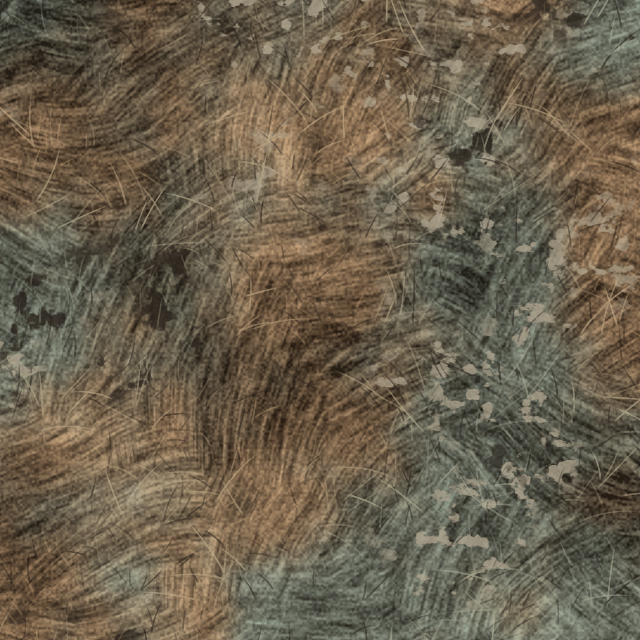
Write a three.js fragment shader that draws this texture.

```glsl
// Matted dry grass: brushed earthy fibres, pale curved blades, flakes and dark specks.
varying vec2 vUv;

#define DARK vec3(0.205, 0.178, 0.142)
#define LIGHT vec3(0.65, 0.61, 0.53)
#define PALE_BLADE vec3(0.70, 0.66, 0.56)
#define DEEP_SHADE vec3(0.15, 0.125, 0.10)
#define COOL_TINT vec3(0.90, 1.02, 1.05)
#define RUST_TINT vec3(1.12, 0.97, 0.84)
#define FIBRE_CONTRAST 0.75
#define GRAIN_CONTRAST 0.42
#define PATCHES 6.0
#define BLADES 7
#define BLADE_WIDTH 0.0006
#define EDGE 0.0015

float hash(vec2 p) {
  vec3 q = fract(p.xyx * 0.1031);
  q += dot(q, q.yzx + 33.33);
  return fract((q.x + q.y) * q.z);
}

vec2 hash2(vec2 p) { return vec2(hash(p), hash(p + 41.7)); }

float noise(vec2 p) {
  vec2 i = floor(p), f = fract(p);
  f *= f * (3.0 - 2.0 * f);
  return mix(mix(hash(i), hash(i + vec2(1, 0)), f.x),
             mix(hash(i + vec2(0, 1)), hash(i + vec2(1, 1)), f.x), f.y);
}

float layered(vec2 p) {
  float sum = 0.0, gain = 0.5;
  for (int i = 0; i < 4; i++) {
    sum += gain * noise(p);
    p = p * 2.07 + 17.3;
    gain *= 0.5;
  }
  return sum / 0.9375;
}

// Coordinates along and across a direction
vec2 along(vec2 p, float angle) {
  float c = cos(angle), s = sin(angle);
  return vec2(c * p.x + s * p.y, c * p.y - s * p.x);
}

// Blended cellular patches, each brushed in its own curved direction
float fibres(vec2 p) {
  vec2 g = p * PATCHES + 1.2 * vec2(noise(p * 11.0), noise(p * 11.0 + 50.0));
  float sum = 0.0, power = 0.0;
  for (int y = -1; y <= 1; y++)
  for (int x = -1; x <= 1; x++) {
    vec2 cell = floor(g) + vec2(x, y);
    vec2 jitter = hash2(cell + 20.0);
    vec2 away = g - cell - jitter;
    float weight = exp(-7.0 * dot(away, away));
    vec2 q = along(p - (cell + jitter) / PATCHES, mix(-0.7, 1.1, hash(cell + 63.0)));
    q.y += (jitter.x - 0.5) * 5.0 * q.x * q.x;
    q += jitter * 9.0;
    float strand = 0.6 * noise(q * vec2(14, 95)) + 0.65 * noise(q * vec2(42, 240));
    sum += weight * (strand - 0.625);
    power += weight * weight;
  }
  return sum / sqrt(power + 1e-6);
}

// Clumps of tapered arcs: positive ink is pale, negative is dark
float blades(vec2 p, float cells, float density, float scatter, float spread, float darkShare) {
  vec2 g = p * cells;
  float ink = 0.0;
  for (int y = -1; y <= 1; y++)
  for (int x = -1; x <= 1; x++) {
    vec2 cell = floor(g) + vec2(x, y);
    vec2 key = cell + cells * 5.0;
    if (hash(key) > density) continue;
    float lean = mix(0.5, 2.5, hash(key + 7.3));
    for (int i = 0; i < BLADES; i++) {
      vec2 seed = key + float(i) * vec2(13.7, 29.1);
      vec2 r = hash2(seed + 3.0), s = hash2(seed + 88.0);
      vec2 root = cell + 0.5 + (r - 0.5) * scatter;
      float size = mix(0.35, 0.85, s.y);
      float bend = (s.x - 0.5) * 0.5 + (r.y - 0.5) * 0.5;
      vec2 q = along(g - root, lean + (s.x - 0.5) * spread) / size;
      float slope = 2.0 * bend * q.x;
      float off = abs(q.y - bend * q.x * q.x) * size / sqrt(1.0 + slope * slope);
      float halfWidth = BLADE_WIDTH * cells * (1.3 - clamp(q.x, 0.0, 1.0));
      float mask = 1.0 - smoothstep(halfWidth, halfWidth + EDGE * cells, off);
      mask *= smoothstep(0.0, 0.15, q.x) * (1.0 - smoothstep(0.65, 1.0, q.x));
      float shade = hash(seed + 5.9) < darkShare ? -1.0 : 1.0;
      ink = mix(ink, shade, mask * mix(0.25, 0.95, hash(seed + 17.0)));
    }
  }
  return ink;
}

void main() {
  vec2 p = vUv + 3.0;

  // Earth tone, fibres and fine grain
  float broad = layered(p * 5.0) - 0.5;
  float grain = noise(p * 270.0) - 0.5;
  float tone = 0.44 + 0.85 * broad + FIBRE_CONTRAST * fibres(p) + GRAIN_CONTRAST * grain;
  vec3 tint = mix(COOL_TINT, RUST_TINT, smoothstep(0.3, 0.7, layered(p * 4.0 + 31.0)));
  vec3 color = mix(DARK, LIGHT, clamp(tone, -0.15, 1.1)) * tint;

  // Pale flakes and dark specks gather in separate areas
  float flakeArea = smoothstep(0.56, 0.72, layered(p * 3.5 + 70.0));
  float flakes = smoothstep(0.60, 0.70, layered(p * vec2(38, 52)));
  color = mix(color, LIGHT * 1.08, 0.75 * flakes * flakeArea);
  float speckArea = smoothstep(0.52, 0.70, layered(p * 4.0 + 110.0));
  float specks = smoothstep(0.58, 0.68, layered(p * 32.0 + 9.0));
  color = mix(color, DEEP_SHADE, 0.8 * specks * speckArea);

  // Short matted strokes beneath long open tufts
  float matted = blades(p, 13.0, 0.75, 1.0, 0.8, 0.5);
  float tufts = blades(p, 7.0, 0.55, 0.6, 1.9, 0.1);
  color = mix(color, PALE_BLADE * tint, 0.38 * max(matted, 0.0));
  color = mix(color, DEEP_SHADE, 0.55 * max(-matted, 0.0));
  color = mix(color, PALE_BLADE * mix(vec3(1), tint, 0.6), 0.75 * max(tufts, 0.0));
  color = mix(color, DEEP_SHADE, 0.6 * max(-tufts, 0.0));

  gl_FragColor = vec4(color, 1.0);
}
```
